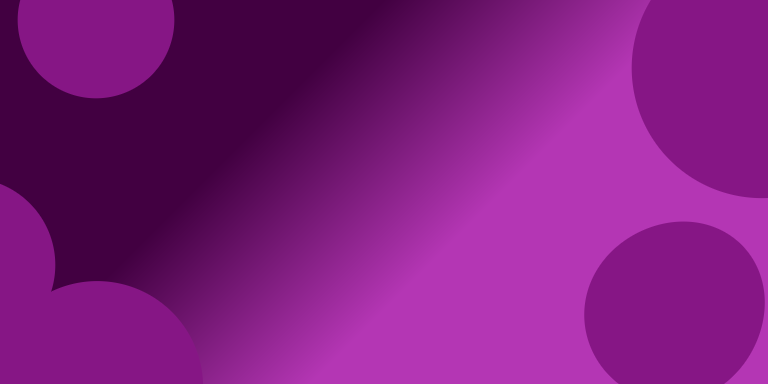
Give the GLSL for this background, as a Shadertoy shader.

```glsl
const vec3 DARK_PLUM = vec3(0.258, 0.0, 0.255);
const vec3 BRIGHT_ORCHID = vec3(0.706, 0.212, 0.706);
const vec3 SHAPE_PURPLE = vec3(0.527, 0.088, 0.522);

// Diagonal gradient limits, measured from the top left corner
const float FADE_START = 1.0;
const float FADE_END = 1.81;

// Discs: centre x, centre y, radius, in canvas heights
const int DISC_COUNT = 4;
const vec3 DISCS[DISC_COUNT] = vec3[](
    vec3(0.250, 0.948, 0.204),
    vec3(-0.083, 0.310, 0.227),
    vec3(0.253, -0.008, 0.276),
    vec3(1.984, 0.823, 0.339)
);

// Rounded blob: radius varied by three angular waves
const vec2 BLOB_CENTRE = vec2(1.760, 0.1875);
const float BLOB_RADIUS = 0.2344;
const vec3 BLOB_WAVES = vec3(0.0031, 0.0078, 0.0026);
const float BLOB_TILT = 0.7854;

float discDistance(vec2 p, vec3 disc) {
    return length(p - disc.xy) - disc.z;
}

float blobDistance(vec2 p) {
    vec2 q = p - BLOB_CENTRE;
    float angle = atan(q.y, q.x + 1e-6) - BLOB_TILT;
    vec3 waves = vec3(sin(angle), cos(2.0 * angle), cos(3.0 * angle));
    return length(q) - BLOB_RADIUS - dot(BLOB_WAVES, waves);
}

void mainImage(out vec4 fragColor, in vec2 fragCoord) {
    vec2 p = fragCoord / iResolution.y;
    float pixel = 1.0 / iResolution.y;

    // Diagonal background
    float diagonal = p.x + 1.0 - p.y;
    float fade = clamp((diagonal - FADE_START) / (FADE_END - FADE_START), 0.0, 1.0);
    vec3 color = mix(DARK_PLUM, BRIGHT_ORCHID, fade);

    // Union of the flat shapes
    float shape = blobDistance(p);
    for (int i = 0; i < DISC_COUNT; i++) {
        shape = min(shape, discDistance(p, DISCS[i]));
    }
    float coverage = clamp(0.5 - shape / pixel, 0.0, 1.0);
    color = mix(color, SHAPE_PURPLE, coverage);

    fragColor = vec4(color, 1.0);
}
```
